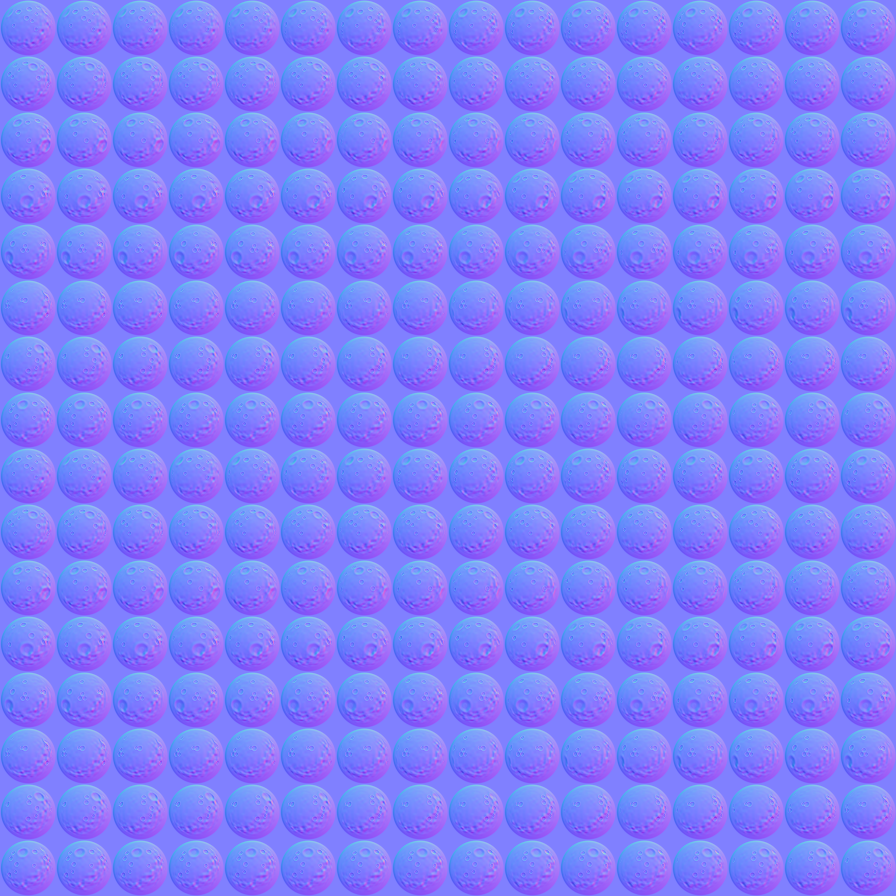
This texture map is drawn by a three.js fragment shader. Its source:

```glsl
// Tangent-space normal map: a 16 x 16 sheet of frames of a cratered, turning moon.
// Frames run left to right, bottom row first. Each disc is a shallow dome whose
// normal is tilted by the gradient of a relief made of craters and rough ground.

varying vec2 vUv;

const float GRID = 16.0;
const float TURNS = 2.0;              // full rotations over the sheet
const float TAU = 6.2831853;
const vec2  DISC_CENTRE = vec2(0.506, 0.5);
const float DISC_RADIUS = 0.488;      // in cells
const float EDGE = 0.03;              // soft edge, in disc radii
const vec2  DOME_SLOPE = vec2(0.27, 0.33);
const float RIM_SLOPE = 0.34;         // on the upper left, fading to the lower right
const float CRATER_DEPTH = 0.085;
const float ROUGH_HEIGHT = 0.034;
const float ROUGH_SCALE = 8.5;
const float GRAIN_HEIGHT = 0.006;
const vec2  RIDGE_CENTRE = vec2(-0.35, 0.45);
const float RIDGE_RADIUS = 1.06;
const float RIDGE_WIDTH = 0.2;
const vec2  RIDGE_TILT = vec2(0.06, -0.04);
const float STEP = 0.03;              // gradient sampling distance
const int   SMALL_CRATERS = 24;
// Large craters: longitude, latitude, radius
const vec3  CRATER_NORTH = vec3(-0.25, 0.62, 0.19);
const vec3  CRATER_SOUTH = vec3(-3.19, -0.20, 0.23);
const vec3  CRATER_WEST  = vec3(-4.47, 0.70, 0.17);

float hash1(float n) {
  return fract(sin(n * 12.9898) * 4375.85);
}

float hash3(vec3 p) {
  p = fract(p * vec3(0.1031, 0.1030, 0.0973));
  p += dot(p, p.yzx + 33.33);
  return fract((p.x + p.y) * p.z);
}

float noise3(vec3 p) {
  vec3 i = floor(p);
  vec3 f = fract(p);
  f = f * f * (3.0 - 2.0 * f);
  vec2 o = vec2(0.0, 1.0);
  vec4 a = vec4(hash3(i), hash3(i + o.yxx), hash3(i + o.xyx), hash3(i + o.yyx));
  vec4 b = vec4(hash3(i + o.xxy), hash3(i + o.yxy), hash3(i + o.xyy), hash3(i + o.yyy));
  vec4 m = mix(a, b, f.z);
  return mix(mix(m.x, m.y, f.x), mix(m.z, m.w, f.x), f.y);
}

// Flat-floored bowl with a slightly raised lip
float crater(vec3 q, vec3 spot, float spin) {
  float lon = spot.x + spin;
  vec3 c = vec3(sin(lon) * cos(spot.y), sin(spot.y), cos(lon) * cos(spot.y));
  float t = distance(q, c) / spot.z;
  float lip = (t - 1.1) / 0.25;
  float bowl = 1.0 - smoothstep(0.4, 1.05, t);
  return CRATER_DEPTH * spot.z * (0.35 * exp(-lip * lip) - bowl);
}

float ridgeDistance(vec2 p) {
  return length(p - RIDGE_CENTRE) - RIDGE_RADIUS;
}

// Ground point in the frame of the turning moon
vec3 groundPoint(vec3 q, float spin) {
  float c = cos(spin);
  float s = sin(spin);
  return vec3(c * q.x - s * q.z, q.y, s * q.x + c * q.z) + 10.0;
}

float relief(vec2 p, float spin) {
  vec3 q = vec3(p, sqrt(max(0.0, 1.0 - dot(p, p))));
  float h = crater(q, CRATER_NORTH, spin)
          + crater(q, CRATER_SOUTH, spin)
          + crater(q, CRATER_WEST, spin);
  for (int i = 0; i < SMALL_CRATERS; i++) {
    float n = float(i) + 1.0;
    float lat = mix(-0.25, 0.9, hash1(n + 40.3));
    float size = mix(0.06, 0.11, hash1(n + 80.7));
    h += crater(q, vec3(TAU * hash1(n), lat, size), spin);
  }
  // Rough ground along the ridge, faint grain elsewhere
  float r = ridgeDistance(p) / RIDGE_WIDTH;
  float ground = noise3(groundPoint(q, spin) * ROUGH_SCALE) - 0.5;
  return h + ground * (GRAIN_HEIGHT + ROUGH_HEIGHT * exp(-r * r));
}

void main() {
  vec2 grid = vUv * GRID;
  vec2 cell = min(floor(grid), GRID - 1.0);
  vec2 p = (grid - cell - DISC_CENTRE) / DISC_RADIUS;
  float frame = cell.y * GRID + cell.x;
  float spin = TAU * TURNS * frame / (GRID * GRID);
  float d = length(p);

  // Dome, steeper at the upper left rim, with an extra tilt beyond the ridge
  float facing = smoothstep(-0.6, 0.8, dot(p, vec2(-0.707, 0.707)));
  vec2 tilt = p * (DOME_SLOPE + RIM_SLOPE * facing * smoothstep(0.91, 1.0, d));
  tilt += RIDGE_TILT * smoothstep(-RIDGE_WIDTH, RIDGE_WIDTH, ridgeDistance(p));

  // Relief gradient, faded where the ground turns away
  float h = relief(p, spin);
  vec2 slope = vec2(relief(p + vec2(STEP, 0.0), spin),
                    relief(p + vec2(0.0, STEP), spin)) - h;
  tilt -= slope / STEP * (1.0 - smoothstep(0.75, 0.96, d));

  // Flat surround, then encode as a colour
  tilt *= 1.0 - smoothstep(1.0 - EDGE, 1.0 + EDGE, d);
  vec3 normal = vec3(tilt, sqrt(max(0.05, 1.0 - dot(tilt, tilt))));
  gl_FragColor = vec4(normalize(normal) * 0.5 + 0.5, 1.0);
}
```
